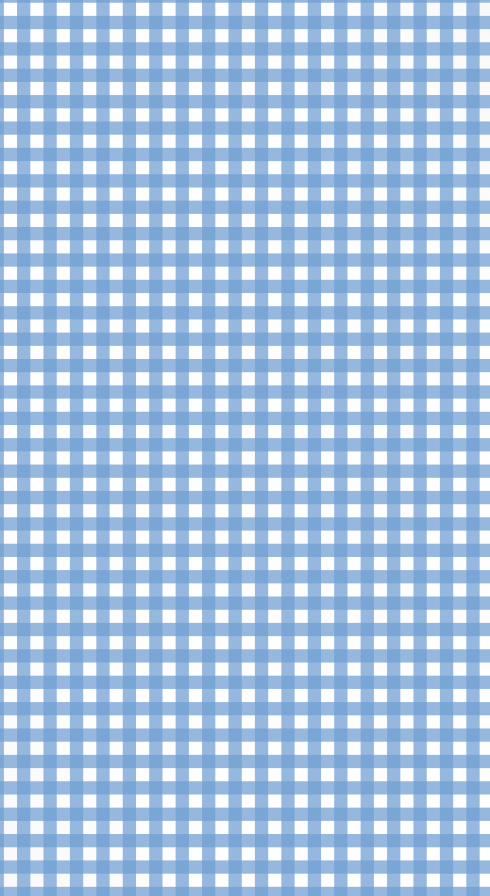
Give the GLSL for this pattern, as a Shadertoy shader.

```glsl
// Blue and white gingham: translucent bands crossing on a pale ground.

#define REPEATS vec2(18.54, 33.95)     // checks across and down
#define BAND_CENTRE vec2(0.896, 0.853) // first band, in repeats from the top left
#define BAND_WIDTH 0.503               // share of one repeat
#define GROUND vec3(0.995, 0.996, 1.0)
#define GROUND_WARM vec3(0.982, 0.978, 0.980)
#define SINGLE_BAND vec3(0.59, 0.72, 0.87)
#define CROSSED_BANDS vec3(0.48, 0.65, 0.84)

// Coverage of the vertical (x) and horizontal (y) bands, box filtered.
vec2 bandCoverage(vec2 cell, vec2 pixel) {
    vec2 fromCentre = abs(fract(cell + 0.5) - 0.5);
    return clamp((0.5 * BAND_WIDTH - fromCentre) / pixel + 0.5, 0.0, 1.0);
}

void mainImage(out vec4 fragColor, in vec2 fragCoord) {
    vec2 uv = fragCoord / iResolution.xy;
    vec2 fromTopLeft = vec2(uv.x, 1.0 - uv.y);

    // Repeating bands
    vec2 cell = fromTopLeft * REPEATS - BAND_CENTRE;
    vec2 band = bandCoverage(cell, REPEATS / iResolution.xy);

    // Ground warms slightly toward the top right and bottom left corners
    float corner = abs(uv.x + uv.y - 1.0);
    vec3 ground = mix(GROUND, GROUND_WARM, smoothstep(0.55, 1.0, corner));

    // Layer the two sets of bands
    vec3 openRow = mix(ground, SINGLE_BAND, band.x);
    vec3 bandRow = mix(SINGLE_BAND, CROSSED_BANDS, band.x);
    fragColor = vec4(mix(openRow, bandRow, band.y), 1.0);
}
```
